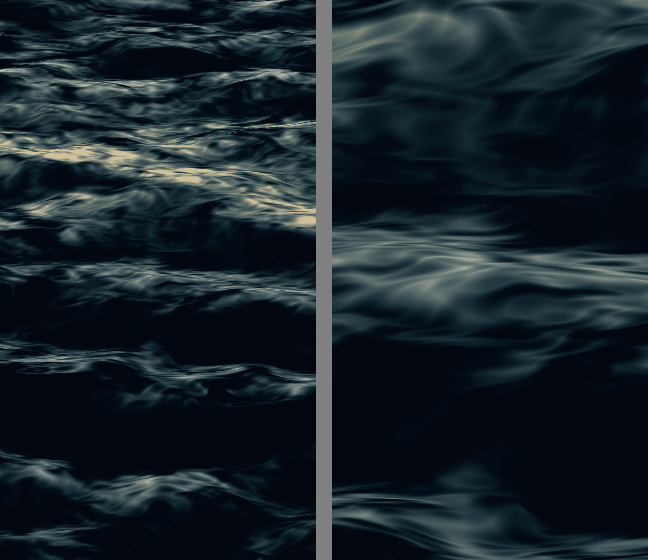
Left, the full canvas; right, a detail of the centre.
Give the GLSL for this texture, as a Shadertoy shader.

```glsl
// Dark rippled sea at dusk, seen from above, with a band of pale light on the swell.
#define HORIZON 2.2        // height of the vanishing line, in canvas heights
#define SWELL_SCALE vec2(1.6, 6.0)
#define SWELL_LIFT 0.022   // how far crests rise on the canvas
#define SWELL_SHADE 0.58
#define RIPPLE_SCALE vec2(3.0, 12.0)
#define RIPPLE_SHADE 0.43
#define RIPPLE_LEAN 0.28
#define GLOW_HEIGHT 0.67
#define GLOW_WIDTH 0.13
#define GLOW_GAIN 1.1
#define BASE_LIGHT -0.38
#define TONE_STEP 0.45     // light needed to move one colour up

const vec3 WATER[8] = vec3[8](
    vec3(0.006, 0.028, 0.060), vec3(0.012, 0.045, 0.086),
    vec3(0.05, 0.13, 0.16), vec3(0.15, 0.23, 0.26),
    vec3(0.27, 0.35, 0.36), vec3(0.40, 0.46, 0.46),
    vec3(0.58, 0.61, 0.58), vec3(0.76, 0.75, 0.66));

// Random unit gradient of a lattice cell
vec2 cellGradient(ivec2 cell) {
    uint h = uint(cell.x) * 1597334673u ^ uint(cell.y) * 3812015801u;
    h = (h ^ (h >> 15)) * 2246822519u;
    h ^= h >> 13;
    float angle = float(h & 65535u) / 65536.0 * 6.28318;
    return vec2(cos(angle), sin(angle));
}

// Gradient noise with a spread of about one
float noise(vec2 p) {
    ivec2 i = ivec2(floor(p));
    vec2 f = fract(p);
    vec2 s = f * f * f * (f * (f * 6.0 - 15.0) + 10.0);
    float a = dot(cellGradient(i), f);
    float b = dot(cellGradient(i + ivec2(1, 0)), f - vec2(1, 0));
    float c = dot(cellGradient(i + ivec2(0, 1)), f - vec2(0, 1));
    float d = dot(cellGradient(i + ivec2(1, 1)), f - vec2(1, 1));
    return 4.7 * mix(mix(a, b, s.x), mix(c, d, s.x), s.y);
}

// Height of the broad waves
float swell(vec2 p) {
    p.y += 0.12 * p.x;
    float broad = noise(p * SWELL_SCALE + 7.3);
    float cross = noise((p + vec2(0.0, -0.3 * p.x)) * SWELL_SCALE * 1.9 + 31.7);
    return 0.9 * broad + 0.4 * cross;
}

// Thin leaning crests in several sizes; cellsPerPixel fades unresolved ones
float ripples(vec2 p, float pixel) {
    float sum = 0.0, shade = RIPPLE_SHADE, lean = RIPPLE_LEAN, bend = 0.0;
    vec2 scale = RIPPLE_SCALE;
    for (int i = 0; i < 4; i++) {
        vec2 q = vec2(p.x, p.y + lean * p.x + 0.12 * bend / scale.y);
        float n = noise(q * scale + 17.1 * float(i));
        float crest = 1.4 * (0.8 - sqrt(n * n + 0.015)) + 0.5 * n;
        sum += shade * crest * smoothstep(0.65, 0.25, scale.y * pixel);
        bend += 2.0 * n;
        scale *= vec2(1.85, 1.8);
        shade *= 0.86;
        lean *= -0.85;
    }
    return sum;
}

// Blend through the water colours
vec3 waterColor(float light) {
    float tone = 2.0 + (light - 0.08) / TONE_STEP;
    vec3 color = WATER[0];
    for (int i = 1; i < 8; i++)
        color = mix(color, WATER[i], clamp(tone - float(i - 1), 0.0, 1.0));
    return color;
}

void mainImage(out vec4 fragColor, in vec2 fragCoord) {
    float x = (fragCoord.x - 0.5 * iResolution.x) / iResolution.y;
    float y = fragCoord.y / iResolution.y;

    // Perspective onto the sea plane
    float depth = HORIZON / (HORIZON - y);
    vec2 ground = vec2(x, HORIZON) * depth;
    float pixel = depth * depth / iResolution.y;

    // Raise the crests
    vec2 sea = ground;
    for (int i = 0; i < 3; i++)
        sea.y = ground.y - SWELL_LIFT * swell(sea);

    // Faces toward the viewer are dark, backs catch the sky
    float tilt = swell(sea) - swell(sea + vec2(0.0, 0.06));
    tilt = clamp(tilt, -1.8, 1.8);
    float detail = mix(0.5, 1.15, smoothstep(-1.5, 0.8, tilt));

    // Pale band of light, lower on the right
    float offset = (y - GLOW_HEIGHT + 0.15 * x) / GLOW_WIDTH;
    float glow = exp(-offset * offset);
    float light = BASE_LIGHT + GLOW_GAIN * glow + 0.5 * smoothstep(0.55, 0.85, y);

    light += SWELL_SHADE * tilt + detail * ripples(sea, pixel);
    vec3 color = waterColor(light);
    color *= mix(vec3(1.0), vec3(1.07, 1.01, 0.91), glow * smoothstep(0.8, 1.8, light));
    fragColor = vec4(color, 1.0);
}
```
